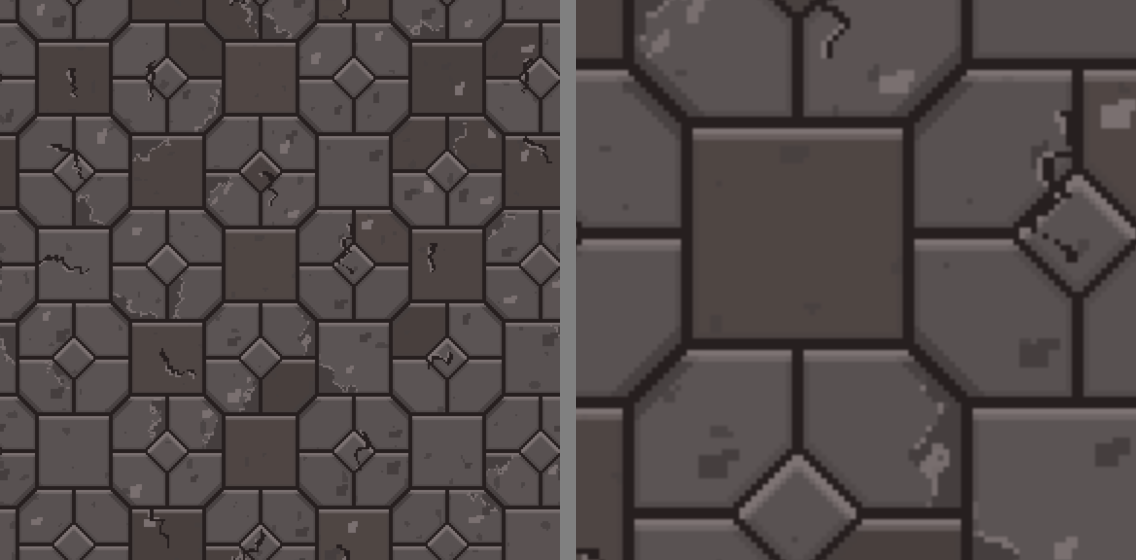
Left: the whole. Right: its middle third, enlarged.
Give the GLSL for this pattern, as a three.js fragment shader.

```glsl
varying vec2 vUv;

const float REPEATS = 6.0;   // cells across and up
const float PITCH = 48.0;    // blocks of paint per cell
const float SQUARE = 19.0;   // half side of a square slab
const float DIAMOND = 11.5;  // half diagonal of an octagon's core
const vec3 JOINT = vec3(0.15, 0.12, 0.12);
const vec3 SHADE = vec3(0.27, 0.245, 0.245);
const vec3 SLATE = vec3(0.35, 0.322, 0.322);
const vec3 BROWN = vec3(0.305, 0.268, 0.26);
const vec3 LIGHT = vec3(0.50, 0.46, 0.46);

struct Stone { vec2 cell; vec2 q; float kind; };  // kind: 0 square, 1 quarter, 2 diamond

float hash(vec2 k, float salt) {
  vec3 v = fract(vec3(k, salt) * vec3(0.1031, 0.1030, 0.0973));
  v += dot(v, v.yzx + 33.33);
  return fract((v.x + v.y) * v.z);
}

float slope(vec2 corner, vec2 offset) {
  float a = 6.2832 * hash(corner, 7.0);
  return dot(vec2(cos(a), sin(a)), offset);
}

float gradientNoise(vec2 p) {
  vec2 i = floor(p), f = p - i, u = f * f * (3.0 - 2.0 * f), e = vec2(1.0, 0.0);
  return mix(mix(slope(i, f), slope(i + e.xy, f - e.xy), u.x),
             mix(slope(i + e.yx, f - e.yx), slope(i + e.xx, f - e.xx), u.x), u.y);
}

// Checkerboard of squares and octagons; octagons reach into square cells
Stone locate(vec2 p) {
  vec2 cell = floor(p / PITCH), q = p - (cell + 0.5) * PITCH, a = abs(q);
  float kind = 1.0 - mod(cell.x + cell.y, 2.0);
  if (kind < 0.5 && max(a.x, a.y) > SQUARE) {
    vec2 way = a.x > a.y ? vec2(sign(q.x), 0.0) : vec2(0.0, sign(q.y));
    cell += way;
    q -= way * PITCH;
    kind = 1.0;
  }
  if (kind > 0.5 && abs(q.x) + abs(q.y) < DIAMOND) kind = 2.0;
  return Stone(mod(cell, REPEATS), q, kind);
}

float bevelDistance(vec2 a) { return (PITCH - a.x - a.y) * 0.7071; }

float edgeDistance(vec2 a, float kind) {
  float core = (a.x + a.y - DIAMOND) * 0.7071, far = max(a.x, a.y);
  if (kind < 0.5) return SQUARE - far;
  if (kind > 1.5) return -core;
  return min(min(min(a.x, a.y), PITCH - SQUARE - far), min(core, bevelDistance(a)));
}

float topDistance(vec2 q, float kind) {
  if (kind < 0.5) return SQUARE - q.y;
  if (kind > 1.5) return (DIAMOND - abs(q.x) - q.y) * 0.7071;
  return q.y > 0.0 ? PITCH - SQUARE - q.y : -q.y;
}

// Broken corner: dark hollow behind a pale ragged rim
vec3 addChip(vec3 color, vec2 q, vec2 key, float reach) {
  float a = 6.2832 * hash(key, 21.0);
  float rag = 7.0 * gradientNoise(q * 0.16 + key * 5.3) + 3.0 * gradientNoise(q * 0.42 + key);
  float h = dot(q, vec2(cos(a), sin(a))) - reach + rag;
  color = mix(color, SHADE, step(0.0, h));
  float rim = step(abs(h + 0.6), 0.8) * step(-0.15, gradientNoise(q * 0.2 + key * 2.7));
  return mix(color, LIGHT, 0.8 * rim);
}

vec3 addSpot(vec3 color, vec3 paint, vec2 q, vec2 key, float salt, float spread) {
  vec2 at = (vec2(hash(key, salt), hash(key, salt + 1.0)) - 0.5) * spread;
  vec2 size = 1.4 + 1.6 * vec2(hash(key, salt + 2.0), hash(key, salt + 3.0));
  vec2 d = abs(q - at) - size, e = abs(q - at - size * 0.9) - size * 0.6;
  float inside = step(min(max(d.x, d.y), max(e.x, e.y)), 0.0);
  return mix(color, paint, inside * step(hash(key, salt + 4.0), 0.32));
}

// Tapering zigzag fissure, lit along one side
vec3 addCrack(vec3 color, vec2 q, vec2 key) {
  float a = 2.4 * (hash(key, 31.0) - 0.5), c = cos(a), s = sin(a);
  vec2 r = vec2(c * q.x - s * q.y, s * q.x + c * q.y);
  float t = (r.y + 22.0 * hash(key, 32.0)) / mix(14.0, 28.0, hash(key, 33.0));
  float path = 24.0 * (hash(key, 34.0) - 0.5) + 9.0 * gradientNoise(vec2(r.y * 0.14, key.x + 0.4))
             + 4.0 * gradientNoise(vec2(r.y * 0.37, key.y + 0.6));
  float v = r.x - path, width = mix(0.7, 1.7, t * t);
  float along = step(0.0, t) * step(t, 1.0);
  float rim = step(0.0, -v) * step(-v, width + 1.3) * step(0.0, gradientNoise(vec2(r.y * 0.2, key.x + 7.5)));
  color = mix(color, LIGHT, 0.85 * rim * along);
  return mix(color, JOINT, step(abs(v), width) * along);
}

vec3 paving(vec2 p) {
  Stone s = locate(p);
  vec2 a = abs(s.q), side = sign(s.q);
  float quarter = step(abs(s.kind - 1.0), 0.5);
  vec2 key = s.cell * 4.0 + quarter * (side + 2.0);
  vec2 local = s.q - quarter * side * 14.5;
  float edge = edgeDistance(a, s.kind);

  // Stone tint
  float brownShare = s.kind < 0.5 ? 0.55 : (s.kind < 1.5 ? 0.09 : 0.17);
  vec3 color = SLATE * (0.98 + 0.04 * hash(key, 2.0));
  if (hash(key, 3.0) < brownShare) color = BROWN * mix(0.92, 1.03, hash(key, 4.0));

  // Wear on the face
  float grime = length(s.q) + 12.0 * gradientNoise(s.q * 0.15 + s.cell * 3.1);
  if (s.kind > 0.5 && hash(s.cell, 9.0) < 0.08 && grime < 17.0) color = mix(color, SHADE, 0.85);
  if (gradientNoise(local * 0.15 + key * 4.7) > 0.43) color = mix(color, SHADE, 0.7);
  if (s.kind < 1.5) {
    float spread = mix(26.0, 17.0, quarter);
    if (hash(key, 11.0) < 0.24) color = addChip(color, local, key, mix(14.0, 9.0, quarter));
    color = addSpot(color, SHADE, local, key, 41.0, spread);
    color = addSpot(color, mix(SLATE, LIGHT, 0.85), local, key, 51.0, spread);
  }

  // Shaded rims, lit tops, cracks and joints
  if (edge < 2.0) color = mix(color, SHADE, 0.4);
  if (quarter > 0.5 && bevelDistance(a) < 3.4) color = mix(color, SHADE, 0.85);
  float top = topDistance(s.q, s.kind);
  if (top < 3.0) color = mix(color, LIGHT, top < 2.0 ? 0.95 : 0.5);
  if (hash(s.cell, 13.0) < 0.36) color = addCrack(color, s.q, s.cell);
  return mix(color, JOINT, step(edge, 1.0));
}

void main() {
  // Blocks of paint with softened borders
  vec2 g = vUv * REPEATS * PITCH - 0.5, i = floor(g), f = smoothstep(0.12, 0.88, g - i);
  vec2 p = i + 0.5 - vec2(14.0, -16.0), e = vec2(1.0, 0.0);
  vec3 color = mix(mix(paving(p), paving(p + e.xy), f.x),
                   mix(paving(p + e.yx), paving(p + e.xx), f.x), f.y);
  gl_FragColor = vec4(color, 1.0);
}
```
